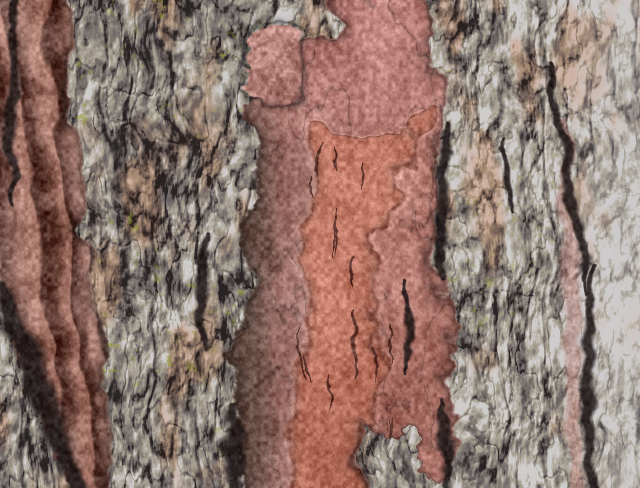
Give the GLSL for this texture, as a WebGL 1 fragment shader.

```glsl
precision highp float;
// Weathered tree bark: grey ridged plates parted around smooth red inner wood.
uniform vec2 u_resolution;

float hash(vec2 p) {
  return fract(sin(dot(p, vec2(127.1, 311.7))) * 43758.5453);
}

float noise(vec2 p) {
  vec2 i = floor(p), f = fract(p);
  f = f * f * (3. - 2. * f);
  return mix(mix(hash(i), hash(i + vec2(1, 0)), f.x),
             mix(hash(i + vec2(0, 1)), hash(i + 1.), f.x), f.y);
}

float fbm(vec2 p) {
  float sum = 0., amp = .52;
  for (int i = 0; i < 5; i++) {
    sum += amp * noise(p);
    p = mat2(1.9, .3, -.3, 1.9) * p + 11.3;
    amp *= .5;
  }
  return sum;
}

// Border position at height y, from five evenly spaced values, bottom to top.
float border(float y, float a, float b, float c, float d, float e) {
  vec4 t = clamp(y * 4. - vec4(0, 1, 2, 3), 0., 1.);
  return a + dot(t, vec4(b - a, c - b, d - c, e - d));
}

float side(float d) { return smoothstep(-.003, .003, d); }

// Tapered line from ends.xy to ends.zw
float seam(vec2 p, vec4 ends, float width) {
  vec2 v = ends.zw - ends.xy;
  float t = clamp(dot(p - ends.xy, v) / dot(v, v), 0., 1.);
  float w = width * (.35 + .65 * sin(3.14 * t));
  return 1. - smoothstep(.3 * w, w, length(p - ends.xy - v * t));
}

float barkHeight(vec2 s) {
  vec2 w = s + .022 * vec2(noise(s * 13.) - .5, noise(s * 11. + 7.) - .5);
  float furrow = smoothstep(0., .1, abs(fbm(w * vec2(21, 6)) - .47));
  float chip = smoothstep(0., .08, abs(fbm(w * vec2(34, 19) + 5.) - .5));
  return .27 * furrow + .17 * chip + .75 * fbm(w * vec2(75, 42));
}

vec3 barkColor(vec2 s, float x) {
  float h = barkHeight(s);
  float slope = h - barkHeight(s + vec2(-.003, .004));
  float pale = smoothstep(.6, 1., x);
  float tone = h + .45 * slope - .3 + .19 * pale + .35 * fbm(s * vec2(11, 5) + 9.);
  vec3 c = mix(vec3(.16, .14, .14), vec3(.47, .44, .43), smoothstep(.22, .56, tone));
  c = mix(c, vec3(.65, .62, .56), smoothstep(.52, .74, tone));
  c = mix(c, vec3(.81, .8, .8), smoothstep(.7, .95, tone));
  c *= mix(vec3(1), vec3(1, .87, .8), smoothstep(.52, .72, fbm(s * vec2(14, 7) + 31.)));
  float lichen = smoothstep(.66, .8, fbm(s * 75.)) * smoothstep(.5, .8, noise(s * 8. + 4.));
  c = mix(c, vec3(.58, .6, .22), .6 * lichen * (1. - pale));
  return mix(c, vec3(.79, .78, .78), .35 * smoothstep(.84, 1., x));
}

void main() {
  vec2 p = gl_FragCoord.xy / u_resolution;
  vec2 s = p * vec2(1.313, 1);
  float rag = fbm(s * vec2(14, 17)) - .5;
  float grain = fbm(s * vec2(130, 110)) - .5;
  float broad = fbm(s * vec2(9, 5) + 3.) - .5;
  vec2 q = p + vec2(.035 * rag, .02 * broad);

  // Red inner wood, with flaking plates on both sides and above
  vec3 c = vec3(.73, .45, .38) + .18 * broad;
  float dl = border(p.y, .455, .46, .48, .485, .47) - p.x + .05 * rag;
  float dr = p.x - border(p.y, .565, .6, .59, .67, .66) + .08 * rag;
  float dt = p.y - .71 - .35 * abs(p.x - .565) + .16 * rag;
  float plate = max(max(dl, dr), dt);
  c *= 1. - .3 * exp(-abs(plate + .004) * 190.);
  vec3 skin = mix(vec3(.58, .4, .37), vec3(.68, .45, .41), smoothstep(.5, .6, p.x));
  skin = mix(skin, vec3(.71, .48, .45), smoothstep(.66, .8, p.y));
  skin += .3 * broad + .08 * exp(-abs(plate - .004) * 220.);
  skin *= 1. - .28 * exp(-abs(fbm(s * vec2(13, 7) + 17.) - .5) * 90.);
  c = mix(c, skin, side(plate));
  float shade = (1. - smoothstep(.395, .45, q.x)) * (1. - smoothstep(.7, .85, p.y));
  c = mix(c, vec3(.4, .32, .28) + .3 * rag, .75 * shade);

  // Fine upright cracks scattered over the wood
  float cracks = seam(q, vec4(.548, .22, .562, .37), .006);
  for (int i = 0; i < 14; i++) {
    float k = float(i);
    vec2 a = vec2(.47 + .15 * hash(vec2(k, 2)), .06 + .62 * hash(vec2(k, 5)));
    vec2 b = a + vec2(.012 * hash(vec2(k, 8)) - .006, .04 + .07 * hash(vec2(k, 9)));
    cracks = max(cracks, seam(q, vec4(a, b), .0032));
  }
  c = mix(c, vec3(.27, .14, .12), .8 * cracks);

  // Smooth curled strips at the far left
  float fold = fract(p.x * 21. + 1.7 * p.y + 1.4 * broad + .3 * rag);
  float curl = smoothstep(0., .8, fold) - smoothstep(.88, 1., fold);
  vec3 strip = mix(vec3(.4, .27, .24), vec3(.72, .53, .48), curl) + .5 * broad + .25 * rag;
  float stripEdge = border(p.y, .18, .168, .135, .115, .11) - p.x + .05 * rag;
  c = mix(c, strip, side(stripEdge)) + .38 * grain;

  // Grey bark: two broad flanks, a lower corner and small spurs
  float flank = border(p.y, .385, .37, .39, .395, .41) - p.x + .08 * rag;
  float bark = min(-stripEdge, flank);
  bark = max(bark, p.x - border(p.y, .69, .7, .695, .69, .67) + .08 * rag);
  bark = max(bark, .3 * (.38 - p.y - 3.5 * p.x + .25 * rag));
  bark = max(bark, min(min(p.y - .935, .51 - p.x) + .08 * rag, p.x - .38));
  bark = max(bark, min(p.x - .57 + .05 * rag, .757 - p.y - 1.1 * p.x + .3 * rag));
  c *= 1. - .4 * exp(-abs(bark + .005) * 130.);
  c = mix(c, barkColor(s, p.x), side(bark));

  // Raised pink flake
  vec2 f = abs(q - vec2(.433, .845)) / vec2(.038, .08);
  float flake = 1. - pow(dot(f * f, f), .333) + 1.6 * rag;
  c *= 1. - .5 * exp(-abs(flake + .1) * 9.);
  c = mix(c, vec3(.68, .48, .45) + .5 * grain + .3 * rag, smoothstep(0., .08, flake));

  // Rosy wood exposed beside the long right furrow
  float rosy = seam(q, vec4(.905, -.1, .885, .75), .022);
  c = mix(c, vec3(.71, .52, .49) + .6 * grain, .6 * rosy);

  // Deep furrows
  float gap = seam(q, vec4(.925, -.06, .925, .46), .015);
  gap = max(gap, seam(q, vec4(.92, .4, .86, .87), .012));
  gap = max(gap, seam(q, vec4(.693, .43, .7, .75), .016));
  gap = max(gap, seam(q, vec4(.7, -.02, .685, .18), .013));
  gap = max(gap, seam(q, vec4(.635, .23, .64, .43), .009));
  gap = max(gap, seam(q, vec4(.8, .56, .79, .72), .01));
  gap = max(gap, seam(q, vec4(.315, .28, .325, .52), .014));
  gap = max(gap, seam(q, vec4(.37, -.04, .36, .17), .019));
  gap = max(gap, seam(q, vec4(.13, -.03, 0, .42), .032));
  gap = max(gap, seam(q, vec4(.02, .58, .02, 1.05), .014));
  c = mix(c, vec3(.13, .1, .1) + .2 * grain, .88 * gap);

  gl_FragColor = vec4(clamp(c, 0., 1.), 1);
}
```
